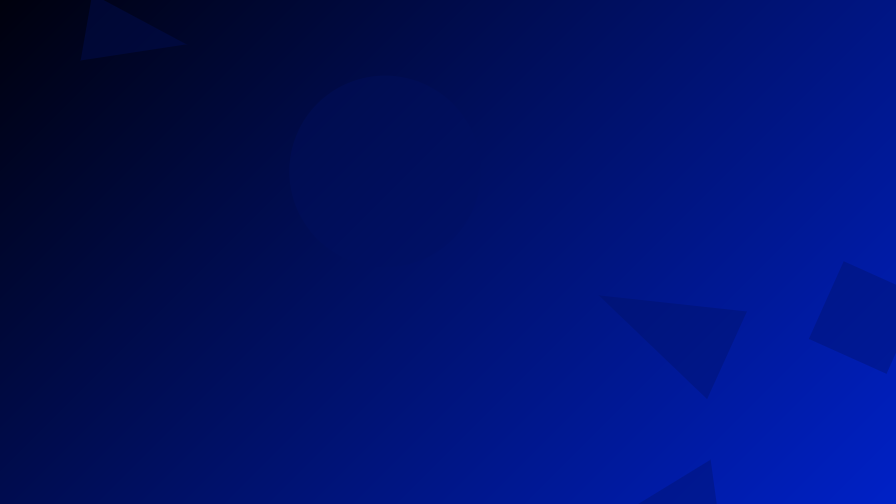
A Shadertoy shader for this background:

```glsl
// Diagonal navy-to-blue gradient with faint floating triangles, a disc and a tilted square.

// Gradient ends: upper left and lower right
const vec3 DARK_CORNER = vec3(0.0, 0.002, 0.05);
const vec3 BRIGHT_CORNER = vec3(0.0, 0.130, 0.78);

// Translucent tint shared by all shapes
const vec3 SHAPE_TINT = vec3(0.0, 0.060, 0.38);
const float SHAPE_ALPHA = 0.35;

// Shape placement, in units of the canvas height
const vec2 DISC_CENTER = vec2(0.764, 0.660);
const float DISC_RADIUS = 0.190;
const vec2 SQUARE_CENTER = vec2(1.7165, 0.370);
const float SQUARE_HALF_SIDE = 0.0845;
const float SQUARE_TILT = -0.422;

// Signed distance to the line a-b, positive on its right side
float edgeDistance(vec2 p, vec2 a, vec2 b) {
    vec2 along = normalize(b - a);
    return dot(p - a, vec2(along.y, -along.x));
}

// Triangle with corners in counterclockwise order
float triangleDistance(vec2 p, vec2 a, vec2 b, vec2 c) {
    return max(edgeDistance(p, a, b), max(edgeDistance(p, b, c), edgeDistance(p, c, a)));
}

float squareDistance(vec2 p, float halfSide, float angle) {
    float c = cos(angle), s = sin(angle);
    vec2 q = abs(vec2(c * p.x + s * p.y, c * p.y - s * p.x));
    return max(q.x, q.y) - halfSide;
}

void mainImage(out vec4 fragColor, in vec2 fragCoord) {
    vec2 p = fragCoord / iResolution.y;
    float aspect = iResolution.x / iResolution.y;

    // Background gradient at 45 degrees
    float blend = (p.x + 1.0 - p.y) / (aspect + 1.0);
    vec3 color = mix(DARK_CORNER, BRIGHT_CORNER, blend);

    // Union of the separate shapes
    float d = length(p - DISC_CENTER) - DISC_RADIUS;
    d = min(d, squareDistance(p - SQUARE_CENTER, SQUARE_HALF_SIDE, SQUARE_TILT));
    d = min(d, triangleDistance(p, vec2(0.183, 1.012), vec2(0.160, 0.880), vec2(0.370, 0.912)));
    d = min(d, triangleDistance(p, vec2(1.188, 0.414), vec2(1.403, 0.208), vec2(1.482, 0.382)));
    d = min(d, triangleDistance(p, vec2(1.410, 0.088), vec2(1.160, -0.065), vec2(1.431, -0.065)));

    // Tint with an edge one pixel wide
    float coverage = clamp(0.5 - d * iResolution.y, 0.0, 1.0);
    color = mix(color, SHAPE_TINT, SHAPE_ALPHA * coverage);

    fragColor = vec4(color, 1.0);
}
```
